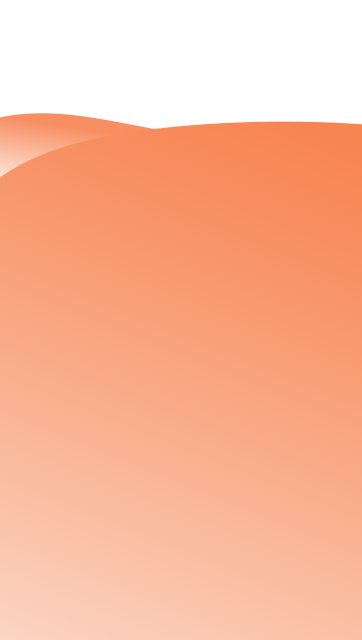
A WebGL 1 fragment shader for this background:

```glsl
precision highp float;
// Two soft orange hills with slanted gradients under a white sky.

uniform vec2 u_resolution;

const vec3 SKY = vec3(1.0);
const vec3 BACK_TOP = vec3(0.97, 0.56, 0.39);
const vec3 BACK_BASE = vec3(0.99, 0.89, 0.84);
const vec3 FRONT_TOP = vec3(0.97, 0.515, 0.315);
const vec3 FRONT_BASE = vec3(0.985, 0.835, 0.765);

// Lopsided crest that levels off behind the front hill.
float backCrest(float x, vec2 peak) {
  float d = min(x - peak.x, 0.5);
  return peak.y - d * d * (0.427 - 0.557 * d);
}

// Broad dome that steepens far from its peak.
float frontCrest(float x, vec2 peak) {
  float d2 = (x - peak.x) * (x - peak.x);
  return peak.y - 0.0883 * d2 - 0.143 * d2 * d2 * d2;
}

// Coverage below a crest, smoothed over about one pixel.
float below(float crest, float y, float pixel) {
  return clamp((crest - y) / pixel + 0.5, 0.0, 1.0);
}

// Gradient position measured downward, with a sideways slant.
float slantedFade(vec2 uv, float slant, float start, float span) {
  return clamp((1.0 - uv.y - slant * uv.x - start) / span, 0.0, 1.0);
}

void main() {
  vec2 uv = gl_FragCoord.xy / u_resolution;
  float pixel = 1.0 / u_resolution.y;

  // Back hill
  float backFade = slantedFade(uv, 0.085, 0.182, 0.094);
  vec3 backColor = mix(BACK_TOP, BACK_BASE, backFade);
  float backMask = below(backCrest(uv.x, vec2(0.115, 0.823)), uv.y, pixel);

  // Front hill
  float frontFade = pow(slantedFade(uv, 0.226, -0.033, 1.033), 1.2);
  vec3 frontColor = mix(FRONT_TOP, FRONT_BASE, frontFade);
  float frontMask = below(frontCrest(uv.x, vec2(0.783, 0.81)), uv.y, pixel);

  vec3 color = mix(SKY, backColor, backMask);
  color = mix(color, frontColor, frontMask);
  gl_FragColor = vec4(color, 1.0);
}
```
